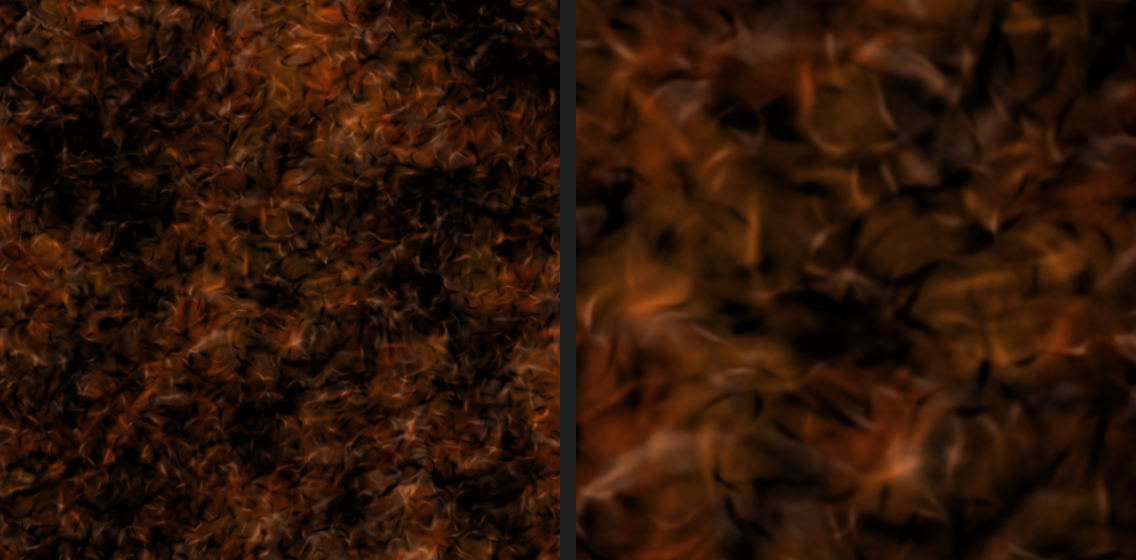
Left: the whole. Right: its middle third, enlarged.
Reproduce this texture procedurally as a Shadertoy shader.

```glsl
vec3 hash3(vec2 p, float seed) {
    vec3 q = fract(vec3(p.xyx + seed * 7.31) * vec3(0.1031, 0.1030, 0.0973));
    q += dot(q, q.yxz + 33.33);
    return fract((q.xxy + q.yzz) * q.zyx);
}

float valueNoise(vec2 p, float seed) {
    vec2 cell = floor(p), f = fract(p);
    f = f * f * (3.0 - 2.0 * f);
    float low = mix(hash3(cell, seed).x, hash3(cell + vec2(1, 0), seed).x, f.x);
    float high = mix(hash3(cell + vec2(0, 1), seed).x, hash3(cell + vec2(1, 1), seed).x, f.x);
    return mix(low, high, f.y);
}

// Fractal noise with mean near 0 and deviation near 1
float fbm(vec2 p, float seed) {
    float sum = 0.0, weight = 0.5;
    for (int i = 0; i < 4; i++) {
        sum += weight * valueNoise(p, seed + float(i));
        p = mat2(1.6, 1.2, -1.2, 1.6) * p + 3.7;
        weight *= 0.5;
    }
    return (sum - 0.469) / 0.115;
}

// Light and dark curved fibres, two per cell, normalised to deviation near 1
float fibres(vec2 p, float halfLength, float halfWidth, float spread, float seed) {
    const int PER_CELL = 2;
    const float LEAN = 0.45;
    vec2 home = floor(p);
    float sum = 0.0;
    for (int y = -1; y <= 1; y++)
    for (int x = -1; x <= 1; x++)
    for (int k = 0; k < PER_CELL; k++) {
        vec2 cell = home + vec2(x, y);
        vec3 place = hash3(cell, seed + float(k) * 3.0);
        vec3 look = hash3(cell, seed + float(k) * 3.0 + 1.5);
        float angle = LEAN + spread * (place.z - 0.5);
        vec2 axis = vec2(cos(angle), sin(angle));
        vec2 d = p - cell - place.xy;
        vec2 local = vec2(dot(d, axis), dot(d, vec2(-axis.y, axis.x)));
        local.y += (look.y - 0.5) * 1.2 * local.x * local.x;
        local /= vec2(halfLength, halfWidth * mix(0.7, 1.3, look.z));
        sum += (look.x * 2.0 - 1.0) * exp(-dot(local, local));
    }
    return sum / sqrt(0.5236 * halfLength * halfWidth * float(PER_CELL));
}

vec3 fibreColor(float level, float ochreAmount, float paleAmount) {
    const vec3 RUST = vec3(1.0, 0.37, 0.07);
    const vec3 OCHRE = vec3(1.0, 0.49, 0.11);
    const vec3 PALE = vec3(1.0, 0.56, 0.31);
    return level * mix(mix(RUST, OCHRE, ochreAmount), PALE, paleAmount);
}

void mainImage(out vec4 fragColor, in vec2 fragCoord) {
    vec2 uv = fragCoord / iResolution.y;
    vec2 warp = vec2(fbm(uv * 12.0, 11.0), fbm(uv * 12.0, 21.0));

    // Broad clumps and hollows
    float clumps = fbm(uv * 8.0 + warp * 0.12, 31.0);

    // Crumbs and tangled fibres from fine to long
    vec2 bent = uv + warp * 0.003;
    float crumbs = fbm(bent * 42.0, 41.0);
    float fine = fibres(bent * 42.0, 0.45, 0.14, 3.1416, 51.0);
    float medium = fibres(bent * 23.0, 0.5, 0.11, 2.6, 61.0);
    float stems = fibres(uv * 9.0, 0.5, 0.05, 1.5, 71.0);
    float relief = 0.62 * clumps + 0.38 * crumbs + 0.42 * fine
                 + 0.40 * medium + 0.22 * stems;

    // Brightness with a soft floor in the hollows
    float raw = 0.155 + 0.125 * relief;
    float level = 0.5 * (raw + sqrt(raw * raw + 0.003));
    level = min(level, 0.75);

    // Rust and ochre regions, with paler dry strands
    float ochre = smoothstep(-1.2, 1.6, fbm(uv * 14.0, 81.0));
    float dryness = 0.6 * fbm(uv * 28.0, 91.0) + 0.4 * fine + 0.3 * stems;
    float pale = smoothstep(0.1, 1.4, dryness);

    fragColor = vec4(fibreColor(level, ochre, pale), 1.0);
}
```
